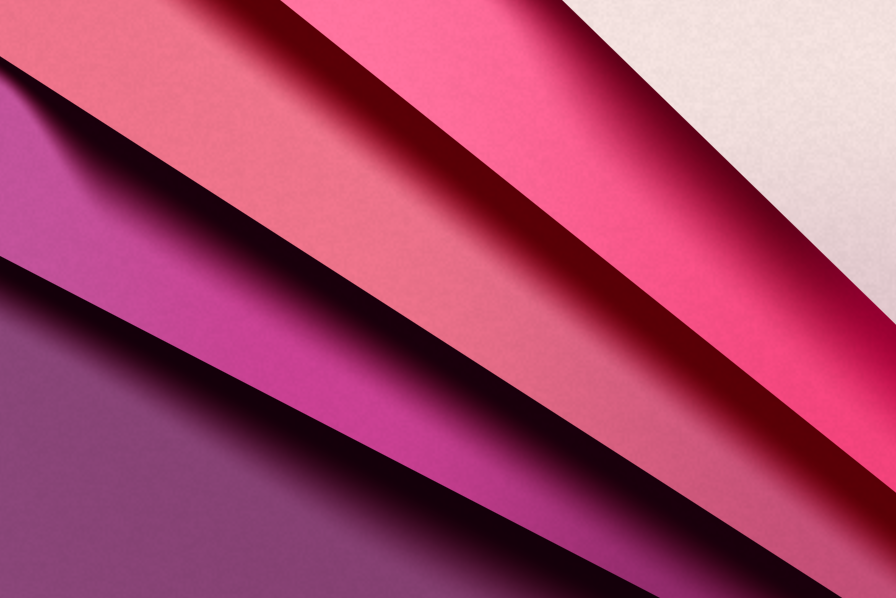
A Shadertoy shader for this background:

```glsl
// Fanned sheets of pink and purple paper casting soft diagonal shadows.
#define ASPECT 1.5
#define GRAIN_SCALE 230.0
#define GRAIN_AMOUNT 0.035
#define EDGE_SOFTNESS 0.0012
#define SHADOW_TINT vec3(0.85, 1.45, 1.15)

float hash(vec2 p) {
    vec3 q = fract(vec3(p.xyx) * 0.1031);
    q += dot(q, q.yzx + 33.33);
    return fract((q.x + q.y) * q.z);
}

float valueNoise(vec2 p) {
    vec2 cell = floor(p), f = fract(p);
    f = f * f * (3.0 - 2.0 * f);
    return mix(mix(hash(cell), hash(cell + vec2(1, 0)), f.x),
               mix(hash(cell + vec2(0, 1)), hash(cell + vec2(1, 1)), f.x), f.y);
}

// Signed distance to the line from a to b, positive on its upper side
float aboveLine(vec2 p, vec2 a, vec2 b) {
    vec2 along = normalize(b - a);
    return dot(p - a, vec2(-along.y, along.x));
}

// Paper colour darkened beneath an overlapping edge; green recovers last
vec3 shaded(vec3 paper, vec3 shadow, float depth, float core, float reach) {
    float light = smoothstep(core, reach, depth);
    return mix(shadow, paper, pow(vec3(light), SHADOW_TINT));
}

vec3 overlay(vec3 below, vec3 sheet, float d) {
    float aa = max(EDGE_SOFTNESS, 0.75 / iResolution.y);
    return mix(below, sheet, smoothstep(-aa, aa, d));
}

void mainImage(out vec4 fragColor, in vec2 fragCoord) {
    vec2 p = fragCoord / iResolution.xy * vec2(ASPECT, 1.0);
    float across = p.x / ASPECT;

    // Sheet edges, from the upper right to the lower left
    float ivoryEdge = aboveLine(p, vec2(0.941, 1.0), vec2(1.5, 0.457));
    float pinkEdge = aboveLine(p, vec2(0.469, 1.0), vec2(1.5, 0.176));
    float salmonEdge = aboveLine(p, vec2(0.0, 0.906), vec2(1.41, 0.0));
    float magentaEdge = aboveLine(p, vec2(0.0, 0.572), vec2(1.105, 0.0));

    // Paper colours, each with a slow change of light
    vec3 purple = mix(vec3(0.54, 0.27, 0.47), vec3(0.50, 0.22, 0.41), across);
    vec3 magenta = mix(vec3(0.76, 0.32, 0.60), vec3(0.79, 0.25, 0.57),
                       smoothstep(0.0, 0.35, across));
    magenta = mix(magenta, vec3(0.56, 0.16, 0.41), smoothstep(0.4, 0.8, across));
    vec3 salmon = mix(vec3(0.93, 0.45, 0.54), vec3(0.76, 0.30, 0.46),
                      smoothstep(0.35, 1.0, across));
    vec3 pink = mix(vec3(1.0, 0.45, 0.62), vec3(0.95, 0.26, 0.48),
                    smoothstep(0.35, 1.0, across));
    vec3 ivory = mix(vec3(0.95, 0.88, 0.87), vec3(0.88, 0.78, 0.80),
                     smoothstep(0.9, 0.45, p.y));

    // Shadows: some widen along the edge as the sheets lift apart
    float purpleWidth = mix(0.75, 1.15, smoothstep(0.0, 0.5, across));
    float magentaWidth = mix(0.3, 1.0, smoothstep(0.0, 0.12, across));
    float pinkWidth = mix(0.6, 1.0, smoothstep(1.0, 0.72, p.y));
    purple = shaded(purple, vec3(0.08, 0.0, 0.04), -magentaEdge / purpleWidth, 0.025, 0.15);
    magenta = shaded(magenta, vec3(0.10, 0.0, 0.045), -salmonEdge / magentaWidth, 0.03, 0.15);
    salmon = shaded(salmon, vec3(0.35, 0.0, 0.025), -pinkEdge, 0.04, 0.14);
    vec3 pinkShadow = mix(vec3(0.36, 0.0, 0.09), vec3(0.58, 0.0, 0.19),
                          smoothstep(0.85, 1.0, across));
    pink = shaded(pink, pinkShadow, -ivoryEdge / pinkWidth, -0.005, 0.17);

    // Stack the sheets from the lowest to the highest
    vec3 color = overlay(purple, magenta, magentaEdge);
    color = overlay(color, salmon, salmonEdge);
    color = overlay(color, pink, pinkEdge);
    color = overlay(color, ivory, ivoryEdge);

    // Fine paper grain over broad, faint mottling
    float grain = valueNoise(p * GRAIN_SCALE) - 0.5;
    grain += 0.5 * (valueNoise(p * GRAIN_SCALE * vec2(0.25, 0.4)) - 0.5);
    color *= 1.0 + GRAIN_AMOUNT * grain;

    fragColor = vec4(clamp(color, 0.0, 1.0), 1.0);
}
```
